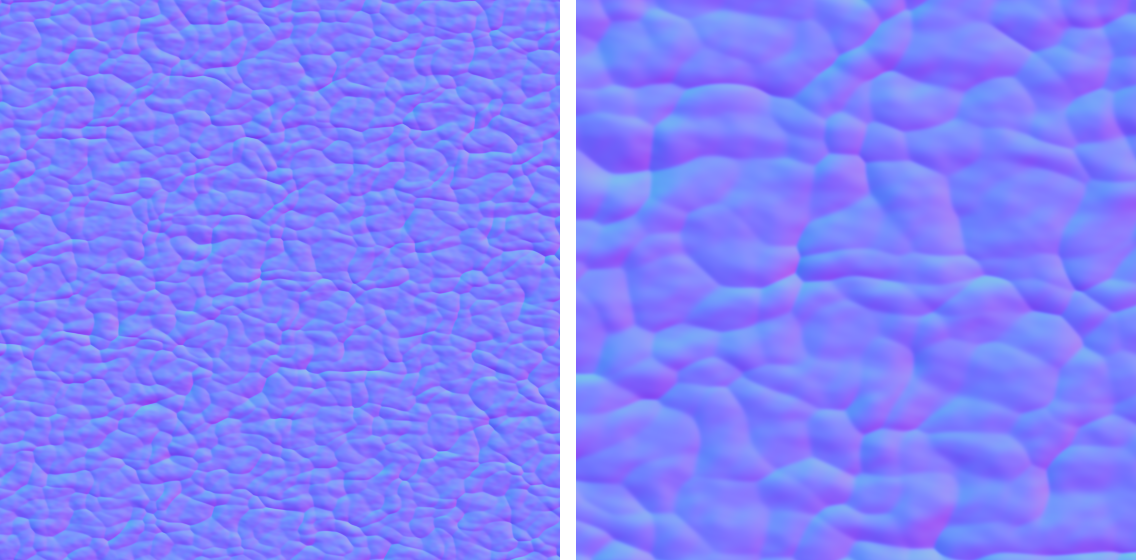
Left: the whole. Right: its middle third, enlarged.
This texture map is drawn by a Shadertoy shader. Its source:

```glsl
// Tangent-space normal map of soft, pebbled leather with horizontally stretched grain.

const vec2  GRAIN_CELLS   = vec2(32.0, 44.0);  // pebbles across the canvas
const float GRAIN_HEIGHT  = 0.0050;            // pebble dome height, canvas units
const float GRAIN_JITTER  = 0.85;              // scatter of pebble centres
const float GRAIN_UNEVEN  = 0.22;              // height spread between pebbles
const float CREASE_SHARP  = 13.0;              // higher gives narrower creases
const vec2  RIDGE_CELLS   = vec2(15.0, 36.0);  // long horizontal wrinkles
const float RIDGE_HEIGHT  = 0.0030;
const vec2  FINE_CELLS    = vec2(62.0, 84.0);  // small dents on the pebbles
const float FINE_HEIGHT   = 0.0009;
const float WARP_SCALE    = 0.42;              // warp frequency per pebble
const float WARP_AMOUNT   = 1.1;               // warp distance in pebbles
const vec2  PATCH_CELLS   = vec2(6.0, 7.0);    // areas of stronger and weaker relief
const float PATCH_AMOUNT  = 0.35;
const float SLOPE_STEP    = 0.0016;            // finite difference, canvas units
const mat2  FINE_TURN     = mat2(0.94, 0.34, -0.34, 0.94);

// Two random values in 0..1 for an integer lattice point
vec2 hash2(vec2 cell) {
    uvec2 q = uvec2(ivec2(cell) + 4096);
    uint n = q.x * 1597334677u ^ q.y * 3812015801u;
    n = (n ^ (n >> 15)) * 2246822519u;
    n ^= n >> 13;
    uint m = n * 3266489917u;
    m ^= m >> 16;
    return vec2(n & 65535u, m & 65535u) / 65535.0;
}

float cornerSlope(vec2 cell, vec2 offset) {
    return dot(hash2(cell) * 2.0 - 1.0, offset);
}

// Gradient noise, roughly -0.7..0.7
float gradientNoise(vec2 p) {
    vec2 i = floor(p), f = p - i;
    vec2 u = f * f * f * (f * (f * 6.0 - 15.0) + 10.0);
    vec2 x = vec2(1.0, 0.0), y = vec2(0.0, 1.0);
    float low  = mix(cornerSlope(i, f), cornerSlope(i + x, f - x), u.x);
    float high = mix(cornerSlope(i + y, f - y), cornerSlope(i + 1.0, f - 1.0), u.x);
    return mix(low, high, u.y);
}

// Rounded domes, smoothly joined along creases
float pebbles(vec2 p) {
    vec2 base = floor(p);
    float sum = 0.0;
    for (int j = -1; j <= 1; j++) {
        for (int i = -1; i <= 1; i++) {
            vec2 cell = base + vec2(i, j);
            vec2 rnd = hash2(cell);
            vec2 toCentre = cell + 0.5 + (rnd - 0.5) * GRAIN_JITTER - p;
            float drop = GRAIN_UNEVEN * fract(rnd.x * 37.0 + rnd.y * 17.0);
            sum += exp(-CREASE_SHARP * (dot(toCentre, toCentre) + drop));
        }
    }
    return log(sum) / CREASE_SHARP;
}

// Complete relief in canvas units
float reliefHeight(vec2 uv) {
    vec2 p = uv * GRAIN_CELLS;
    vec2 w = p * WARP_SCALE;
    p += WARP_AMOUNT * vec2(gradientNoise(w + 11.3), gradientNoise(w + 57.9));
    float strength = 1.0 + PATCH_AMOUNT * gradientNoise(uv * PATCH_CELLS + 5.7);
    float grain = GRAIN_HEIGHT * pebbles(p);
    float ridge = RIDGE_HEIGHT * gradientNoise(uv * RIDGE_CELLS + 0.12 * p + 83.1);
    float fine  = FINE_HEIGHT * gradientNoise(FINE_TURN * (uv * FINE_CELLS) + 131.7);
    return strength * (grain + ridge) + fine;
}

void mainImage(out vec4 fragColor, in vec2 fragCoord) {
    vec2 uv = fragCoord / iResolution.y;

    // Slope by central differences
    vec2 dx = vec2(0.5 * SLOPE_STEP, 0.0), dy = dx.yx;
    vec2 slope = vec2(reliefHeight(uv + dx) - reliefHeight(uv - dx),
                      reliefHeight(uv + dy) - reliefHeight(uv - dy)) / SLOPE_STEP;

    // Pack the unit normal into colour
    vec3 normal = normalize(vec3(-slope, 1.0));
    fragColor = vec4(normal * 0.5 + 0.5, 1.0);
}
```
